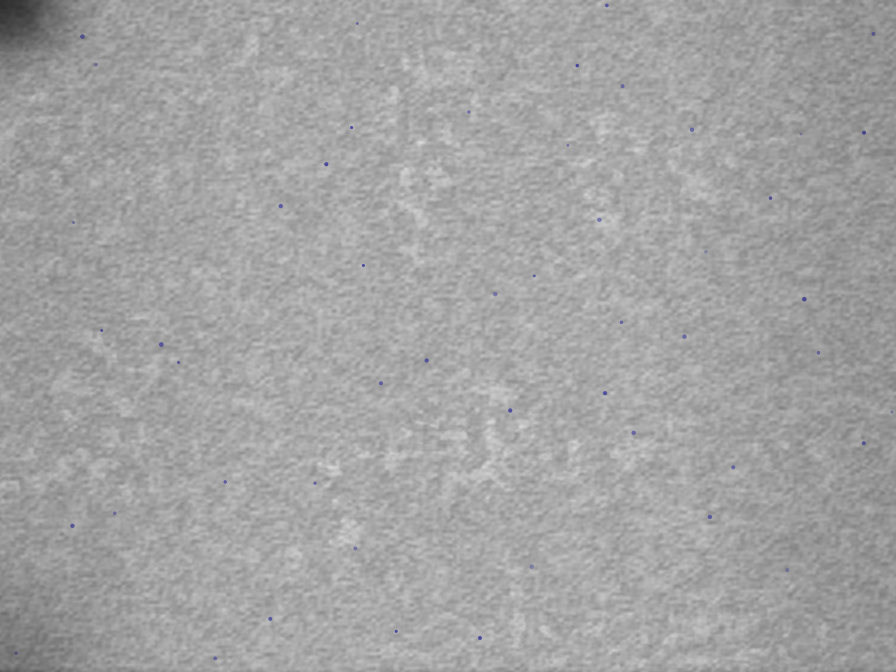
This texture is drawn by a WebGL 2 fragment shader. Its source:

```glsl
#version 300 es
precision highp float;

#define BASE_TONE 0.655
#define GRAIN_FREQ vec2(140.0, 180.0)
#define GRAIN_AMOUNT 0.135
#define RELIEF_AMOUNT 0.055
#define MOTTLE_AMOUNT 0.075
#define FLECK_AMOUNT 0.095
#define SPECK_CELLS 8.0
#define SPECK_CHANCE 0.55
#define SPECK_RADIUS 0.0031
#define SPECK_COLOR vec3(0.29, 0.29, 0.62)

uniform vec2 u_resolution;
out vec4 fragColor;

float hash(vec2 p) {
    vec3 q = fract(p.xyx * vec3(0.1031, 0.1030, 0.0973));
    q += dot(q, q.yzx + 33.33);
    return fract((q.x + q.y) * q.z);
}

float noise(vec2 p) {
    vec2 cell = floor(p);
    vec2 f = fract(p);
    f = f * f * (3.0 - 2.0 * f);
    float low = mix(hash(cell), hash(cell + vec2(1, 0)), f.x);
    float high = mix(hash(cell + vec2(0, 1)), hash(cell + vec2(1, 1)), f.x);
    return mix(low, high, f.y);
}

float fbm(vec2 p) {
    float sum = 0.0, weight = 0.5;
    for (int i = 0; i < 3; i++) {
        sum += weight * noise(p);
        p = mat2(1.6, 1.2, -1.2, 1.6) * p + 17.3;
        weight *= 0.5;
    }
    return sum / 0.875;
}

// Uneven lighting: dim sides and shadowed left corners
float lighting(vec2 uv, vec2 p) {
    float tone = BASE_TONE;
    tone -= 0.055 * smoothstep(0.32, 0.0, uv.x);
    tone -= 0.080 * smoothstep(0.70, 1.0, uv.x);
    tone -= 0.015 * smoothstep(0.75, 1.0, uv.y);
    tone -= 0.15 * exp(-dot(p, p) / 0.016);
    float corner = length((p - vec2(0.0, 1.0)) * vec2(0.9, 1.0));
    tone -= 0.40 * pow(smoothstep(0.16, 0.0, corner), 1.3);
    tone -= 0.05 * smoothstep(0.008, 0.0, p.y);
    return tone;
}

// Two crossed layers of fine pebbles with a slight shaded underside
float grain(vec2 p) {
    vec2 q = p * GRAIN_FREQ + 0.6 * noise(p * 45.0);
    float pebble = noise(q);
    float relief = pebble - noise(q + vec2(-0.3, 0.6));
    vec2 turned = mat2(0.8, 0.6, -0.6, 0.8) * p * 165.0 + 53.0;
    float bump = 0.5 * (pebble + noise(turned));
    return GRAIN_AMOUNT * (bump - 0.5) + RELIEF_AMOUNT * relief;
}

// Pale ragged flecks gathered in loose clusters
float flecks(vec2 uv, vec2 p) {
    float cluster = smoothstep(0.42, 0.75, fbm(p * 7.0 + 4.7));
    vec2 d = (uv - vec2(0.42, 0.45)) / vec2(0.30, 0.60);
    float density = 0.35 + 0.9 * cluster * (0.35 + 0.65 * exp(-dot(d, d)));
    float shape = smoothstep(0.50, 0.74, fbm(p * vec2(48.0, 62.0)));
    return FLECK_AMOUNT * density * shape;
}

// Sparse round ink specks of varied strength
float specks(vec2 p) {
    float cover = 0.0;
    float edge = 0.6 / u_resolution.y;
    vec2 cell = floor(p * SPECK_CELLS);
    for (int y = -1; y <= 1; y++)
    for (int x = -1; x <= 1; x++) {
        vec2 id = cell + vec2(x, y);
        if (hash(id + 71.0) > SPECK_CHANCE) continue;
        vec2 center = (id + vec2(hash(id + 11.0), hash(id + 29.0))) / SPECK_CELLS;
        float radius = SPECK_RADIUS * mix(0.65, 1.1, hash(id + 43.0));
        float spot = 1.0 - smoothstep(radius - edge, radius + edge, length(p - center));
        cover = max(cover, spot * mix(0.4, 1.0, hash(id + 57.0)));
    }
    return cover;
}

void main() {
    vec2 uv = gl_FragCoord.xy / u_resolution;
    vec2 p = gl_FragCoord.xy / u_resolution.y;

    float light = lighting(uv, p);
    float mottle = MOTTLE_AMOUNT * (fbm(p * vec2(58.0, 74.0) + 31.0) - 0.5);
    float surface = grain(p) + mottle + flecks(uv, p);
    float tone = light + surface * clamp(light / BASE_TONE, 0.0, 1.0);

    vec3 color = mix(vec3(tone), SPECK_COLOR * light / BASE_TONE, specks(p));
    fragColor = vec4(clamp(color, 0.0, 1.0), 1.0);
}
```
